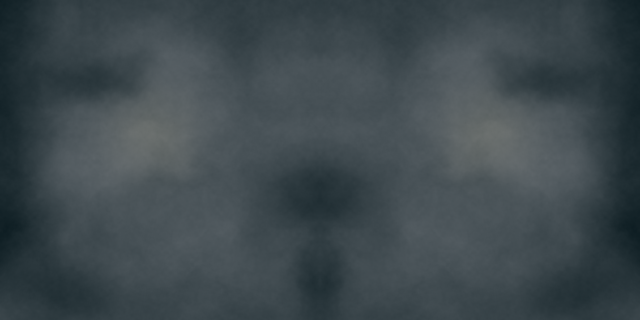
Give the GLSL for this background, as a Shadertoy shader.

```glsl
// Mirrored slate-grey smoke backdrop with soft clouds, dark edges and fine grain.

const vec3 SHADOW = vec3(0.07, 0.13, 0.15);
const vec3 MIST = vec3(0.37, 0.40, 0.42);
const vec3 WARM_TINT = vec3(0.035, 0.025, 0.0);

float hash(vec2 cell) {
    return fract(sin(dot(cell, vec2(127.1, 311.7))) * 43758.5453);
}

float valueNoise(vec2 p) {
    vec2 cell = floor(p);
    vec2 f = fract(p);
    f = f * f * (3.0 - 2.0 * f);
    float low = mix(hash(cell), hash(cell + vec2(1.0, 0.0)), f.x);
    float high = mix(hash(cell + vec2(0.0, 1.0)), hash(cell + vec2(1.0)), f.x);
    return mix(low, high, f.y);
}

// Layered noise centred on zero
float fbm(vec2 p, int octaves) {
    float sum = 0.0;
    float amplitude = 0.5;
    for (int i = 0; i < octaves; i++) {
        sum += amplitude * (valueNoise(p) - 0.5);
        p = mat2(1.6, 1.2, -1.2, 1.6) * p + 7.3;
        amplitude *= 0.56;
    }
    return sum;
}

// Soft elliptical patch, 1 at its centre
float patchAt(vec2 p, vec2 centre, vec2 radius) {
    vec2 d = (p - centre) / radius;
    return exp(-dot(d, d));
}

float lightPatches(vec2 p) {
    return 0.24 * patchAt(p, vec2(0.54, 0.57), vec2(0.20, 0.16))
         + 0.12 * patchAt(p, vec2(0.72, 0.48), vec2(0.20, 0.10))
         + 0.20 * patchAt(p, vec2(0.46, 0.80), vec2(0.13, 0.17))
         + 0.13 * patchAt(p, vec2(0.34, 0.28), vec2(0.16, 0.15))
         + 0.10 * patchAt(p, vec2(0.12, 0.62), vec2(0.11, 0.13))
         + 0.55 * patchAt(p, vec2(1.00, 0.02), vec2(0.10, 0.12));
}

float darkPatches(vec2 p) {
    return 0.34 * patchAt(p, vec2(0.00, 0.38), vec2(0.16, 0.14))
         + 0.30 * patchAt(p, vec2(0.00, 0.12), vec2(0.06, 0.20))
         + 0.34 * patchAt(p, vec2(0.71, 0.75), vec2(0.16, 0.06))
         + 0.16 * patchAt(p, vec2(0.84, 0.82), vec2(0.20, 0.18))
         + 0.17 * patchAt(p, vec2(0.24, 0.86), vec2(0.09, 0.10))
         + 0.12 * patchAt(p, vec2(0.00, 0.83), vec2(0.07, 0.04))
         + 0.22 * patchAt(p, vec2(0.90, 0.27), vec2(0.15, 0.10))
         + 0.28 * patchAt(p, vec2(0.77, 0.08), vec2(0.15, 0.10));
}

// Darkening toward the sides, top and bottom
float edgeShade(vec2 p) {
    float side = smoothstep(0.78, 1.03, p.x);
    float top = smoothstep(0.78, 1.05, p.y);
    float bottom = 1.0 - smoothstep(-0.05, 0.28, p.y);
    return 0.56 * side + 0.26 * top + 0.18 * bottom;
}

void mainImage(out vec4 fragColor, in vec2 fragCoord) {
    // Height is one unit; fold left and right together
    vec2 p = (fragCoord - vec2(0.5 * iResolution.x, 0.0)) / iResolution.y;
    p.x = abs(p.x);

    // Bend the patches into ragged smoke
    vec2 warp = vec2(fbm(p * 6.0 + 3.1, 4), fbm(p * 6.0 + 19.7, 4));
    vec2 q = p + 0.10 * warp;

    float tone = 0.68 + lightPatches(q) - darkPatches(q) - edgeShade(q);
    tone += 0.30 * fbm(p * vec2(6.0, 7.5) + 0.8 * warp + 11.0, 6);

    // Fine paper-like grain
    tone += 0.09 * fbm(p * 75.0 + 41.0, 3);

    vec3 color = mix(SHADOW, MIST, clamp(tone, -0.28, 1.12));
    color += WARM_TINT * patchAt(q, vec2(0.54, 0.57), vec2(0.14, 0.13));
    fragColor = vec4(clamp(color, 0.0, 1.0), 1.0);
}
```
